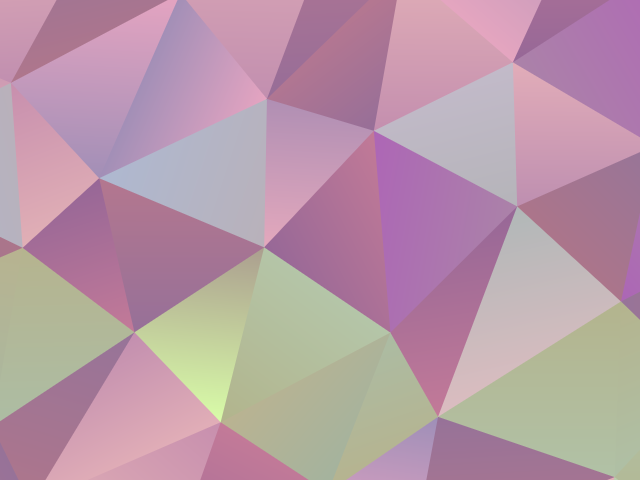
Write a WebGL 1 fragment shader that draws this background.

```glsl
precision highp float;
// Low-poly backdrop: a slanted, jittered lattice whose cells split into two triangles.
// Every triangle carries its own soft linear gradient; pinks and mauves fill the
// upper part, sage greens the lower. Edges are smoothed by pixel coverage.

uniform vec2 u_resolution;

// Lattice in canvas heights: its origin and its two steps
const vec2 ORIGIN = vec2(0.83, 0.69);
const vec2 STEP_DOWN = vec2(0.23, -0.165);
const vec2 STEP_UP = vec2(0.32, 0.195);
const float JITTER = 0.45;       // full range, in cells
const float GREEN_LINE = 0.415;  // below this height the greens dominate
const float MIN_AREA = 0.03;     // flatter triangles flip their diagonal

float hash(vec2 p) {
  return fract(sin(dot(p, vec2(127.1, 311.7))) * 43758.5453);
}

float cross2(vec2 a, vec2 b) {
  return a.x * b.y - a.y * b.x;
}

vec2 toLattice(vec2 p) {
  vec2 q = p - ORIGIN;
  return vec2(cross2(q, STEP_UP), cross2(STEP_DOWN, q)) / cross2(STEP_DOWN, STEP_UP);
}

// Mesh corner of a lattice node, in canvas heights
vec2 meshVertex(vec2 node) {
  vec2 n = node + (vec2(hash(node), hash(node + 37.3)) - 0.5) * JITTER;
  return ORIGIN + n.x * STEP_DOWN + n.y * STEP_UP;
}

float edgeDistance(vec2 p, vec2 a, vec2 b) {
  return cross2(normalize(b - a), p - a);
}

float triangleCoverage(vec2 p, vec2 a, vec2 b, vec2 c, float pixel) {
  float d = min(edgeDistance(p, a, b), min(edgeDistance(p, b, c), edgeDistance(p, c, a)));
  return clamp(d / pixel + 0.5, 0.0, 1.0);
}

// Gradient families; t runs along the gradient, v varies the family
vec3 pink(float t, float v) {
  vec3 start = mix(vec3(0.90, 0.64, 0.76), vec3(0.88, 0.69, 0.71), v);
  vec3 end = mix(vec3(0.62, 0.56, 0.72), vec3(0.79, 0.56, 0.68), v);
  return mix(start, end, t);
}

vec3 mauve(float t, float v) {
  vec3 start = mix(vec3(0.59, 0.40, 0.59), vec3(0.59, 0.46, 0.60), v);
  vec3 end = mix(vec3(0.77, 0.48, 0.60), vec3(0.67, 0.46, 0.54), v);
  return mix(start, end, t);
}

vec3 paleGrey(float t, float v) {
  vec3 start = mix(vec3(0.65, 0.72, 0.83), vec3(0.87, 0.74, 0.75), v);
  vec3 end = mix(vec3(0.73, 0.69, 0.73), vec3(0.69, 0.72, 0.72), v);
  return mix(start, end, t);
}

vec3 violet(float t, float v) {
  vec3 start = mix(vec3(0.73, 0.40, 0.73), vec3(0.52, 0.40, 0.66), v);
  return mix(start, vec3(0.67, 0.51, 0.66), t);
}

vec3 sage(float t, float v) {
  vec3 start = mix(vec3(0.74, 0.81, 0.68), vec3(0.64, 0.70, 0.62), v);
  vec3 end = mix(vec3(0.68, 0.71, 0.54), vec3(0.73, 0.70, 0.57), v);
  return mix(start, end, t);
}

vec3 lime(float t) {
  return mix(vec3(0.85, 0.99, 0.66), vec3(0.67, 0.62, 0.56), t);
}

vec3 facetColor(float pick, float height, float t, float v) {
  if (height < GREEN_LINE) {
    if (pick < 0.14) return sage(t, v);
    if (pick < 0.20) return paleGrey(t, v);
    if (pick < 0.335) return pink(t, v);
    if (pick < 0.48) return sage(t, v);
    if (pick < 0.52) return lime(t);
    if (pick < 0.72) return mauve(t, v);
    return pick < 0.90 ? sage(t, v) : pink(t, v);
  }
  if (pick < 0.15) return paleGrey(t, v);
  if (pick < 0.36) return mauve(t, v);
  if (pick < 0.84) return pink(t, v);
  return pick < 0.892 ? mauve(t, v) : violet(t, v);
}

// One triangle: colour weighted by coverage in rgb, coverage in a
vec4 facet(vec2 p, vec2 a, vec2 b, vec2 c, float index, float pixel) {
  float lean = 2.0 * hash(vec2(index, 5.1)) - 1.0;   // mostly upright gradients
  float angle = 1.5708 * (lean * lean * lean + sign(hash(vec2(index, 2.3)) - 0.5));
  vec2 dir = vec2(cos(angle), sin(angle));
  vec3 span = vec3(dot(a, dir), dot(b, dir), dot(c, dir));
  float low = min(span.x, min(span.y, span.z));
  float high = max(span.x, max(span.y, span.z));
  float t = clamp((dot(p, dir) - low) / (high - low), 0.0, 1.0);
  float pick = fract(index * 0.618034 + 0.1);        // even spread of families
  vec3 color = facetColor(pick, (a.y + b.y + c.y) / 3.0, t, hash(vec2(index, 9.7)));
  return vec4(color, 1.0) * triangleCoverage(p, a, b, c, pixel);
}

// Both triangles of a cell, normally split along its short diagonal
vec4 meshCell(vec2 p, vec2 cell, float pixel) {
  vec2 a = meshVertex(cell), b = meshVertex(cell + vec2(1.0, 0.0));
  vec2 c = meshVertex(cell + 1.0), d = meshVertex(cell + vec2(0.0, 1.0));
  float index = 2.0 * cell.x + 11.0 * cell.y;
  if (min(cross2(b - a, d - a), cross2(c - b, d - b)) < MIN_AREA)
    return facet(p, a, b, c, index, pixel) + facet(p, a, c, d, index + 1.0, pixel);
  return facet(p, a, b, d, index, pixel) + facet(p, b, c, d, index + 1.0, pixel);
}

void main() {
  float pixel = 1.0 / u_resolution.y;
  vec2 p = gl_FragCoord.xy * pixel;
  vec2 home = floor(toLattice(p));
  vec4 sum = vec4(0.0);
  for (int k = 0; k < 9; k++)   // home cell and its neighbours
    sum += meshCell(p, home + vec2(mod(float(k), 3.0), floor(float(k) / 3.0)) - 1.0, pixel);
  gl_FragColor = vec4(sum.rgb / max(sum.a, 0.0001), 1.0);
}
```
